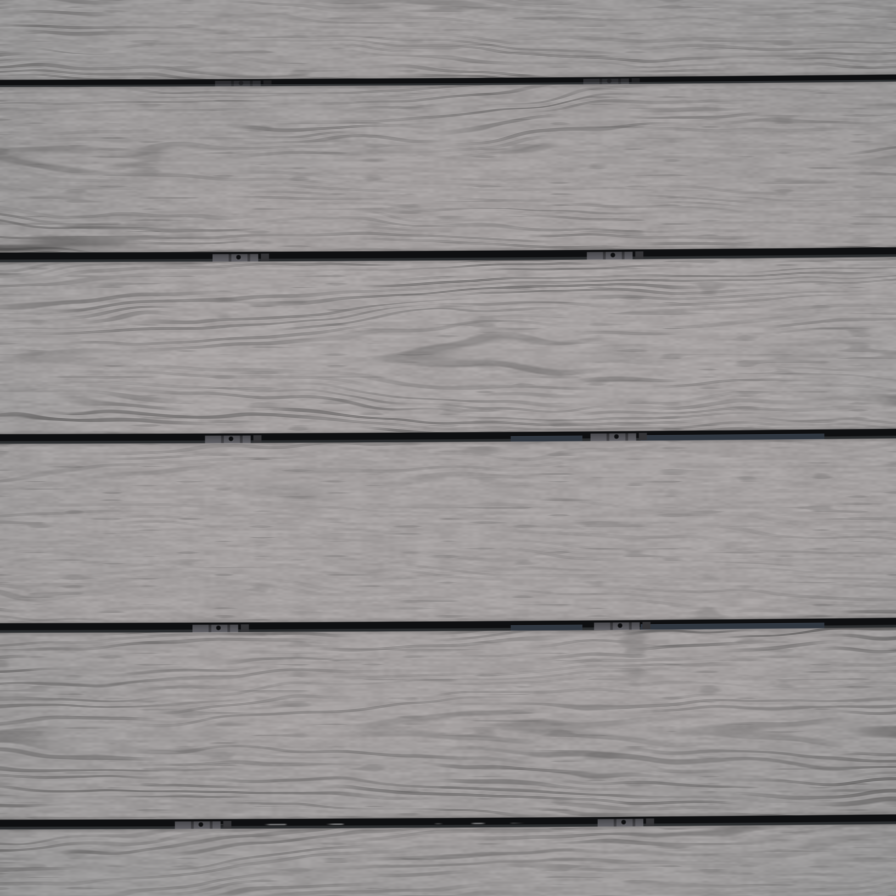
This texture is drawn by a WebGL 1 fragment shader. Its source:

```glsl
precision highp float;
// Grey composite deck boards with embossed wood grain, dark gaps and hidden clips.
uniform vec2 u_resolution;

const vec3 BOARD_WARM = vec3(0.645, 0.628, 0.628);
const vec3 BOARD_COOL = vec3(0.550, 0.555, 0.558);
const vec3 GRAIN_DARK = vec3(0.34, 0.335, 0.335);
const vec3 GAP_BLACK = vec3(0.055, 0.058, 0.065);
const vec3 GAP_LIP = vec3(0.17, 0.18, 0.19);
const vec3 JOIST_BLUE = vec3(0.19, 0.22, 0.26);
const vec3 CLIP_GREY = vec3(0.32, 0.32, 0.34);

float hash(vec2 p) {
  p = fract(p * vec2(0.1031, 0.1137));
  p += dot(p, p.yx + 33.33);
  return fract((p.x + p.y) * p.x * 17.3);
}

float noise(vec2 p) {
  vec2 i = floor(p), f = fract(p);
  f = f * f * (3.0 - 2.0 * f);
  return mix(mix(hash(i), hash(i + vec2(1.0, 0.0)), f.x),
             mix(hash(i + vec2(0.0, 1.0)), hash(i + 1.0), f.x), f.y);
}

float fbm(vec2 p) {
  float sum = 0.0, amp = 0.5;
  for (int i = 0; i < 4; i++) {
    sum += amp * noise(p);
    p = p * 2.03 + 17.1;
    amp *= 0.5;
  }
  return sum;
}

// Soft mask of the span lo..hi
float band(float x, float lo, float hi, float soft) {
  return smoothstep(lo - soft, lo + soft, x) * (1.0 - smoothstep(hi - soft, hi + soft, x));
}

// Boards widen slightly down the canvas: gap index to height, and back
float gapHeight(float n) { return 0.0911 + 0.190 * n + 0.0042 * n * n; }
float gapIndex(float y) {
  return (sqrt(0.0361 + 0.0168 * (y - 0.0911)) - 0.190) / 0.0084;
}

// Thin broken rings, bending into long arches; v runs across the board
float grainLines(float x, float v, float id, float px) {
  vec2 seed = vec2(id * 13.7 + 40.0, id * 7.3 + 60.0);
  float q = v - 0.45 - 0.15 * sin(id * 2.4);
  q += 0.22 * (fbm(vec2(x * 2.6, v * 2.2) + seed) - 0.5);
  q += 0.035 * (noise(vec2(x * 15.0, v * 9.0) + seed) - 0.5);
  float rings = 31.0 * sqrt(q * q + 0.006) - 5.0 * x + id * 0.37;
  float width = 0.10 + 0.16 * noise(vec2(x * 7.0, rings * 0.9) + seed);
  float soft = 0.10 + 60.0 * px;
  float line = 1.0 - smoothstep(width - 0.08, width + soft, abs(fract(rings) - 0.5));
  float broken = smoothstep(0.28, 0.72, noise(vec2(x * 9.0, floor(rings) * 3.7) + seed));
  float patches = smoothstep(0.28, 0.65, fbm(vec2(x * 2.0, v * 4.0) + seed + 9.0));
  return line * broken * (0.25 + 0.75 * patches);
}

vec3 boardColor(vec2 p, float v, float id, float px) {
  float ends = 1.0 - smoothstep(0.0, 0.28, p.x) + smoothstep(0.82, 1.0, p.x);
  float worn = mix(0.45, 1.0, smoothstep(0.3, 0.8, abs(id - 2.0)));
  float glow = 1.15 - 1.5 * dot(p - 0.5, p - 0.5) + 0.5 * (fbm(p * vec2(3.0, 9.0) + id) - 0.5);
  vec3 color = mix(BOARD_COOL, BOARD_WARM, clamp(glow, 0.0, 1.0));
  color *= 0.985 + 0.03 * hash(vec2(id + 20.0, 5.0));

  // Fine fibres and short pores
  float fibre = noise(vec2(p.x * 38.0, p.y * 330.0) + id * 9.0);
  float speck = noise(vec2(p.x * 160.0, p.y * 430.0));
  color += 0.055 * (fibre - 0.5) + 0.03 * (speck - 0.5);
  float pores = smoothstep(0.76, 0.95, noise(vec2(p.x * 24.0, p.y * 240.0) + 51.0));
  color = mix(color, GRAIN_DARK, 0.22 * pores);

  // Embossed grain, stronger toward board edges and ends
  float edge = smoothstep(0.18, 0.46, abs(v - 0.5));
  float depth = worn * (0.38 + 0.16 * edge + 0.14 * ends);
  color = mix(color, GRAIN_DARK, depth * grainLines(p.x, v, id, px));

  // Dark weathered streaks near the ends
  float streak = smoothstep(0.60, 0.85, noise(vec2(p.x * 9.0, p.y * 170.0) + 31.0));
  float stain = smoothstep(0.48, 0.62, fbm(vec2(p.x * 3.0, p.y * 16.0) + 12.0));
  return mix(color, GRAIN_DARK * 0.9, 0.75 * ends * streak * stain * edge);
}

// A clip with side tab and screw, centred at x = 0; d spans -1..1 across the gap
vec3 addClip(vec3 color, float x, float d, float halfGap, float amount, float px) {
  float body = band(x, -0.027, 0.024, px) * band(d, -0.55, 1.3, 0.2);
  float tab = band(x, 0.027, 0.036, px) * band(d, -0.6, 0.9, 0.2);
  float ribs = band(x, -0.009, -0.006, px) + band(x, 0.012, 0.015, px);
  vec3 metal = CLIP_GREY * (1.0 + 0.2 * d - 0.35 * ribs);
  color = mix(color, metal, amount * body);
  color = mix(color, CLIP_GREY * 0.65, amount * tab);
  float screw = length(vec2(x - 0.002, (d - 0.1) * halfGap));
  return mix(color, GAP_BLACK, amount * (1.0 - smoothstep(0.0025 - px, 0.0025 + px, screw)));
}

vec3 gapColor(float x, float d, float n, float halfGap, float px) {
  float joist = band(x, 0.57, 0.65, px) + band(x, 0.715, 0.92, px);
  joist *= band(n, 1.5, 3.5, 0.1) * smoothstep(-0.3, 0.0, d);
  vec3 color = mix(GAP_BLACK, GAP_LIP, smoothstep(0.25, 0.65, d));
  color = mix(color, JOIST_BLUE, joist);
  float glint = smoothstep(0.6, 0.8, noise(vec2(x * 45.0, n * 5.0))) * band(d, 0.0, 0.35, 0.15);
  color += 0.35 * glint * band(x, 0.25, 0.57, 0.02) * step(3.5, n);
  float amount = mix(0.45, 1.0, clamp(n, 0.0, 1.0));
  color = addClip(color, x - 0.267 + 0.0028 * n * n, d, halfGap, amount, px);
  return addClip(color, x - 0.678 - 0.004 * n, d, halfGap, amount, px);
}

void main() {
  vec2 p = gl_FragCoord.xy / u_resolution;
  float px = 1.0 / min(u_resolution.x, u_resolution.y);
  // Height measured downward, with a slight tilt and bow
  float y = 1.0 - p.y + 0.006 * (p.x - 0.5) + 0.004 * (p.x - 0.5) * (p.x - 0.5);
  float t = gapIndex(y);
  float n = floor(t + 0.5);
  float halfGap = 0.0040 + 0.0014 * clamp(n, 0.0, 1.0);
  float offset = y - gapHeight(n);

  vec3 color = boardColor(p, fract(t), floor(t), px);
  float bevel = 1.0 - smoothstep(halfGap, halfGap + 0.005, abs(offset));
  color *= 1.0 - 0.12 * bevel;
  float inGap = 1.0 - smoothstep(halfGap - px, halfGap + px, abs(offset));
  color = mix(color, gapColor(p.x, offset / halfGap, n, halfGap, px), inGap);
  gl_FragColor = vec4(color, 1.0);
}
```
